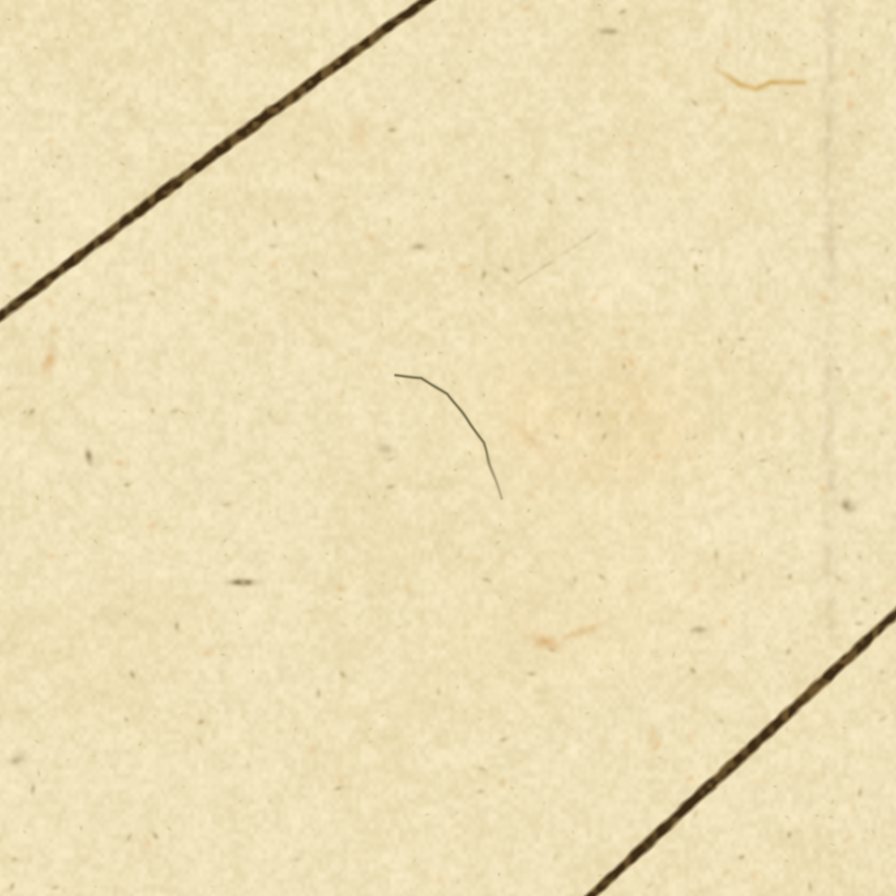
Give the GLSL for this texture, as a Shadertoy shader.

```glsl
// Aged cream paper crossed by two slanted ink strokes, with a curled hair,
// an ochre fibre, a faint vertical crease and scattered specks.
// Layered value noise makes the paper; segment distances draw the marks.

float hash(vec2 p) {
    vec3 q = fract(vec3(p.xyx) * 0.1031);
    q += dot(q, q.yzx + 33.33);
    return fract((q.x + q.y) * q.z);
}

float noise(vec2 p) {
    vec2 i = floor(p), f = fract(p);
    f = f * f * (3.0 - 2.0 * f);
    return mix(mix(hash(i), hash(i + vec2(1, 0)), f.x),
               mix(hash(i + vec2(0, 1)), hash(i + vec2(1, 1)), f.x), f.y);
}

float fbm(vec2 p) {
    float sum = 0.0, amp = 0.5;
    for (int i = 0; i < 4; i++) {
        sum += amp * noise(p);
        p = mat2(1.6, 1.2, -1.2, 1.6) * p + 17.3;
        amp *= 0.5;
    }
    return sum;
}

// x: distance to the segment, y: position along it
vec2 segment(vec2 p, vec2 a, vec2 b) {
    vec2 d = b - a;
    float t = clamp(dot(p - a, d) / dot(d, d), 0.0, 1.0);
    return vec2(length(p - a - d * t), t);
}

// Soft elliptical spot with a turned long axis
float spot(vec2 p, vec2 centre, vec2 radius, float angle) {
    vec2 d = p - centre;
    float c = cos(angle), s = sin(angle);
    d = vec2(c * d.x + s * d.y, c * d.y - s * d.x) / radius;
    return exp(-dot(d, d));
}

vec3 paper(vec2 p) {
    float broad = fbm(p * 7.0 + 3.0) - 0.47;
    float mottle = fbm(p * 45.0 + 9.0) - 0.47;
    float grain = noise(p * 125.0) + noise(p * vec2(210.0, 180.0) + 40.0) - 1.0;
    vec3 col = vec3(0.938, 0.882, 0.721);
    col += vec3(0.026, 0.034, 0.05) * broad + vec3(0.04, 0.045, 0.06) * mottle;
    col += vec3(0.033, 0.035, 0.045) * grain;
    // Warm blush right of centre
    float blush = spot(p, vec2(0.70, 0.53), vec2(0.10, 0.09), 0.5)
                + 0.6 * spot(p, vec2(0.58, 0.55), vec2(0.05, 0.07), 0.0)
                + 0.5 * spot(p, vec2(0.66, 0.31), vec2(0.13, 0.06), 0.2);
    return col - vec3(0.0, 0.016, 0.032) * blush * (0.6 + noise(p * 60.0));
}

// Small random flecks, at most one in each cell
float flecks(vec2 p, float cells, float density) {
    vec2 id = floor(p * cells), f = fract(p * cells);
    vec2 centre = 0.35 + 0.3 * vec2(hash(id + 11.7), hash(id + 53.1));
    vec2 radius = vec2(0.13 + 0.08 * hash(id + 7.9), 0.11);
    return step(hash(id + cells), density) * spot(f, centre, radius, 6.28 * hash(id + 91.3))
         * (0.2 + 0.8 * hash(id + 29.0));
}

// Soft pen stroke with slightly uneven sides; bow lifts its middle
float inkStroke(vec2 p, vec2 a, vec2 b, float bow) {
    float t = segment(p, a, b).y, arch = 4.0 * t * (1.0 - t);
    p.y -= bow * arch;
    float halfWidth = 0.0046 + 0.0012 * arch + (noise(p * 95.0) - 0.5) * 0.0022;
    float soft = 0.0026 + 0.5 / iResolution.y;
    return 1.0 - smoothstep(-soft, soft, segment(p, a, b).x - halfWidth);
}

void mainImage(out vec4 fragColor, in vec2 fragCoord) {
    vec2 p = fragCoord / iResolution.xy;
    float pixel = 1.0 / iResolution.y;
    vec3 col = paper(p);

    // Crease, strongest in the upper two thirds
    float creaseX = 0.925 + 0.008 * (noise(vec2(2.0, p.y * 14.0)) - 0.5);
    float crease = exp(-pow((p.x - creaseX) / 0.007, 2.0)) * smoothstep(0.25, 0.33, p.y);
    col -= vec3(0.07, 0.075, 0.065) * crease * noise(p * vec2(110.0, 70.0));

    // Scattered flecks, brown and rust
    col = mix(col, vec3(0.62, 0.53, 0.34), 0.45 * flecks(p, 38.0, 0.09));
    col = mix(col, vec3(0.72, 0.63, 0.42), 0.35 * flecks(p + 0.37, 62.0, 0.07));
    col = mix(col, vec3(0.86, 0.66, 0.42), 0.35 * flecks(p + 0.71, 28.0, 0.10));

    // Rust stains
    float rust = spot(p, vec2(0.055, 0.597), vec2(0.006, 0.015), -0.25)
               + spot(p, vec2(0.608, 0.283), vec2(0.017, 0.007), -0.3)
               + 0.7 * spot(p, vec2(0.655, 0.297), vec2(0.026, 0.005), 0.35)
               + 0.5 * spot(p, vec2(0.402, 0.850), vec2(0.009, 0.012), 0.0)
               + 0.5 * spot(p, vec2(0.728, 0.178), vec2(0.005, 0.011), 0.0)
               + 0.5 * spot(p, vec2(0.771, 0.179), vec2(0.005, 0.007), 0.0)
               + 0.5 * spot(p, vec2(0.593, 0.508), vec2(0.020, 0.006), -0.8);
    col = mix(col, vec3(0.82, 0.62, 0.37), min(0.5 * rust * (0.4 + noise(p * 130.0)), 0.6));

    // Dark specks
    float dark = spot(p, vec2(0.270, 0.350), vec2(0.013, 0.0038), 0.0)
               + 0.8 * spot(p, vec2(0.099, 0.491), vec2(0.004, 0.008), 0.2)
               + 0.6 * spot(p, vec2(0.946, 0.435), vec2(0.008, 0.006), -0.6)
               + 0.5 * spot(p, vec2(0.680, 0.965), vec2(0.010, 0.004), 0.0)
               + 0.4 * spot(p, vec2(0.430, 0.499), vec2(0.008, 0.005), 0.0)
               + 0.5 * spot(p, vec2(0.467, 0.725), vec2(0.007, 0.004), 0.0)
               + 0.4 * spot(p, vec2(0.780, 0.297), vec2(0.009, 0.004), 0.0)
               + 0.5 * spot(p, vec2(0.020, 0.152), vec2(0.008, 0.005), 0.5);
    col = mix(col, vec3(0.42, 0.35, 0.20), 0.8 * dark * (0.5 + 0.6 * noise(p * 140.0)));

    // Faint scratch above the centre
    float scratch = segment(p, vec2(0.579, 0.684), vec2(0.664, 0.740)).x;
    col -= 0.10 * exp(-pow(scratch / 0.0025, 2.0)) * noise(p * 90.0);

    // Ochre fibre and curled hair, slightly wavering
    vec2 q = p + 0.003 * (vec2(noise(p * 50.0), noise(p * 50.0 + 31.0)) - 0.5);
    vec2 fibre[5] = vec2[5](vec2(0.792, 0.928), vec2(0.825, 0.906), vec2(0.844, 0.901),
                            vec2(0.859, 0.908), vec2(0.898, 0.908));
    vec2 hair[7] = vec2[7](vec2(0.443, 0.582), vec2(0.471, 0.579), vec2(0.499, 0.561),
        vec2(0.521, 0.531), vec2(0.540, 0.505), vec2(0.548, 0.479), vec2(0.559, 0.443));
    float fibreDist = 1.0, hairDist = 1.0;
    for (int i = 0; i < 4; i++) fibreDist = min(fibreDist, segment(q, fibre[i], fibre[i + 1]).x);
    for (int i = 0; i < 6; i++) hairDist = min(hairDist, segment(q, hair[i], hair[i + 1]).x);
    float fibreMask = exp(-pow(fibreDist / 0.0036, 2.0)) * smoothstep(0.785, 0.83, p.x);
    col = mix(col, vec3(0.82, 0.66, 0.37), fibreMask * (0.35 + 0.5 * noise(p * 80.0)));
    float hairMask = exp(-pow(hairDist / (0.0014 + 0.3 * pixel), 2.0));
    col = mix(col, vec3(0.43, 0.40, 0.27), hairMask * mix(0.35, 0.85, smoothstep(0.44, 0.52, p.y)));

    // Ink strokes, worn lighter in places
    float ink = max(inkStroke(p, vec2(-0.02, 0.631), vec2(0.497, 1.015), 0.004),
                    inkStroke(p, vec2(0.638, -0.020), vec2(1.02, 0.334), 0.0));
    vec3 inkColor = mix(vec3(0.20, 0.13, 0.05), vec3(0.40, 0.31, 0.16),
                        smoothstep(0.3, 1.0, noise(p * 130.0 + 5.0)));
    col = mix(col, inkColor, 0.95 * ink);
    fragColor = vec4(clamp(col, 0.0, 1.0), 1.0);
}
```
